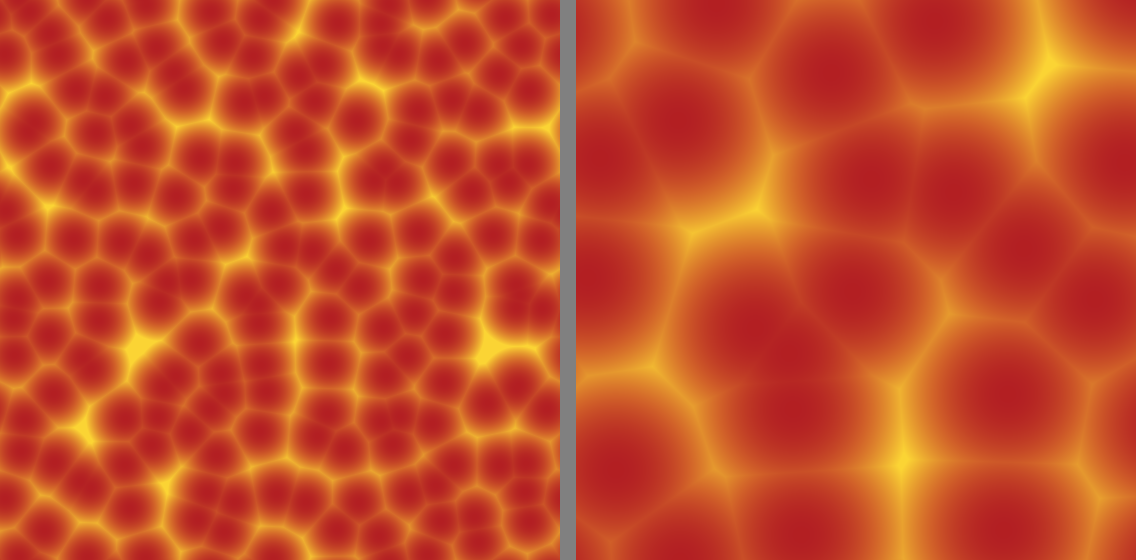
Left, the full canvas; right, a detail of the centre.
Give the GLSL for this pattern, as a WebGL 2 fragment shader.

```glsl
#version 300 es
precision highp float;
// Tiling cellular glow: red rounded cells brightening to yellow along their borders.

uniform vec2 u_resolution;
out vec4 fragColor;

const int   CELLS        = 13;    // grid cells per tile side
const float JITTER       = 1.0;   // 0 = regular grid, 1 = fully scattered
const float GLOW_RADIUS  = 0.92;  // distance, in cells, where yellow saturates
const float GLOW_FALLOFF = 2.05;  // exponent of the ramp from centre to border
const float MID_STOP     = 0.37;  // position of the orange stop on the ramp
const uint  SEED         = 29u;

const vec3 CORE_RED    = vec3(0.70, 0.12, 0.135);
const vec3 MID_ORANGE  = vec3(0.82, 0.38, 0.16);
const vec3 GLOW_YELLOW = vec3(0.985, 0.83, 0.205);

// PCG-style integer hash: two random values in 0..1 for a grid cell
vec2 hash2(ivec2 cell) {
    uvec2 v = uvec2(cell) + uvec2(SEED, SEED * 3u);
    v = v * 1664525u + 1013904223u;
    v.x += v.y * 1664525u;
    v.y += v.x * 1664525u;
    v ^= v >> 16u;
    v.x += v.y * 1664525u;
    v.y += v.x * 1664525u;
    v ^= v >> 16u;
    return vec2(v & 0xffffu) / 65535.0;
}

// Distance to the nearest scattered point, on a grid that wraps
float nearestPoint(vec2 p) {
    ivec2 home = ivec2(floor(p));
    vec2 local = fract(p);
    float best = 8.0;
    for (int y = -1; y <= 1; y++) {
        for (int x = -1; x <= 1; x++) {
            ivec2 offset = ivec2(x, y);
            ivec2 wrapped = (home + offset + CELLS) % CELLS;
            vec2 point = vec2(offset) + 0.5 + JITTER * (hash2(wrapped) - 0.5);
            vec2 delta = point - local;
            best = min(best, dot(delta, delta));
        }
    }
    return sqrt(best);
}

// Three-stop colour ramp
vec3 glowRamp(float t) {
    vec3 lower = mix(CORE_RED, MID_ORANGE, clamp(t / MID_STOP, 0.0, 1.0));
    return mix(lower, GLOW_YELLOW, clamp((t - MID_STOP) / (1.0 - MID_STOP), 0.0, 1.0));
}

void main() {
    vec2 uv = gl_FragCoord.xy / u_resolution;
    float reach = nearestPoint(uv * float(CELLS)) / GLOW_RADIUS;
    float glow = pow(clamp(reach, 0.0, 1.0), GLOW_FALLOFF);
    fragColor = vec4(glowRamp(glow), 1.0);
}
```
